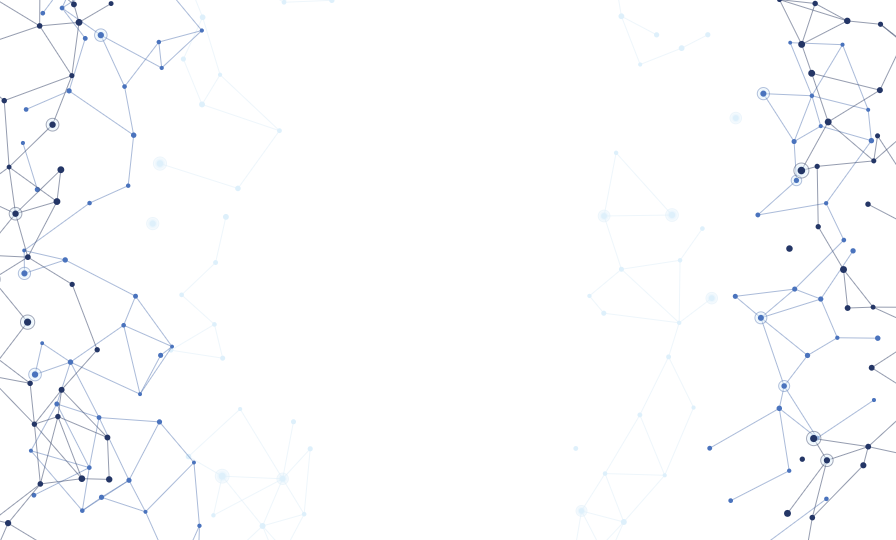
This background is drawn by a WebGL 2 fragment shader. Its source:

```glsl
#version 300 es
precision highp float;

uniform vec2 u_resolution;
out vec4 outColor;

// Lengths are in canvas heights
struct Layer {
  float cell;
  float radius;
  float lineAlpha;
  float innerShare;
  float seed;
  vec3 nodeColor;
  vec3 lineColor;
};

// Reach inward from one side, sampled from bottom to top
struct Profile {
  vec4 lower;
  vec4 upper;
};

const vec3 PAPER = vec3(1.0);
const vec3 HALO = vec3(0.87, 0.94, 0.985);
const Layer PALE = Layer(0.092, 0.0050, 0.60, 0.55, 40.0, HALO, vec3(0.87, 0.93, 0.97));
const Layer BLUE = Layer(0.088, 0.0046, 0.62, 0.12, 71.0, vec3(0.29, 0.45, 0.74), vec3(0.38, 0.50, 0.72));
const Layer NAVY = Layer(0.082, 0.0058, 0.66, -9.0, 102.0, vec3(0.14, 0.21, 0.40), vec3(0.27, 0.32, 0.45));

const Profile PALE_LEFT = Profile(vec4(0.63, 0.62, 0.48, 0.52), vec4(0.46, 0.54, 0.61, 0.62));
const Profile BLUE_LEFT = Profile(vec4(0.42, 0.36, 0.34, 0.33), vec4(0.22, 0.31, 0.39, 0.38));
const Profile NAVY_LEFT = Profile(vec4(0.21, 0.23, 0.20, 0.16), vec4(0.16, 0.17, 0.19, 0.23));
const Profile PALE_RIGHT = Profile(vec4(0.65, 0.64, 0.57, 0.60), vec4(0.62, 0.56, 0.45, 0.62));
const Profile BLUE_RIGHT = Profile(vec4(0.36, 0.41, 0.22, 0.31), vec4(0.27, 0.25, 0.30, 0.29));
const Profile NAVY_RIGHT = Profile(vec4(0.20, 0.22, 0.13, 0.22), vec4(0.20, 0.19, 0.22, 0.25));

const float LINE_HALF_WIDTH = 0.0008;
const float JITTER = 0.9;
const float PRESENCE = 0.86;
const float LINK_LENGTH = 1.7;
const float LINK_CHANCE = 0.66;
const float HUB_CHANCE = 0.14;
const float MARGIN = 0.03;

float hash(vec2 p) {
  vec3 q = fract(p.xyx * vec3(0.1031, 0.1030, 0.0973));
  q += dot(q, q.yzx + 33.33);
  return fract((q.x + q.y) * q.z);
}

// Linear interpolation through the eight samples by hat weights
float reach(Profile profile, float y) {
  vec4 t = vec4(7.0 * clamp(y, 0.0, 1.0)) - vec4(0.0, 1.0, 2.0, 3.0);
  vec4 lowWeight = max(1.0 - abs(t), 0.0);
  vec4 highWeight = max(1.0 - abs(t - 4.0), 0.0);
  return dot(lowWeight, profile.lower) + dot(highWeight, profile.upper);
}

float maxReach(Profile profile) {
  vec4 m = max(profile.lower, profile.upper);
  return max(max(m.x, m.y), max(m.z, m.w));
}

// Jittered position in cell units, and whether the node exists
vec3 makeNode(vec2 cell, vec2 seed, Layer layer, Profile profile) {
  vec2 key = cell + seed;
  vec2 pos = cell + 0.5 + JITTER * (vec2(hash(key), hash(key + 57.3)) - 0.5);
  vec2 place = pos * layer.cell;
  float limit = reach(profile, place.y);
  bool inside = place.x < limit && place.x > layer.innerShare * limit;
  return vec3(pos, inside && hash(key + 113.7) < PRESENCE ? 1.0 : 0.0);
}

float segmentDistance(vec2 p, vec2 a, vec2 b) {
  vec2 ab = b - a;
  return length(p - a - ab * clamp(dot(p - a, ab) / dot(ab, ab), 0.0, 1.0));
}

// Antialiased stroke that fades when thinner than a pixel
float stroke(float dist, float halfWidth, float pixel) {
  float edge = max(halfWidth, 0.5 * pixel) + 0.5 * pixel - dist;
  return clamp(edge / pixel, 0.0, 1.0) * min(1.0, 2.0 * halfWidth / pixel);
}

vec3 drawLayer(vec3 color, vec2 p, Layer layer, Profile profile, float side, float pixel) {
  if (p.x > maxReach(profile) + MARGIN) return color;
  vec2 seed = vec2(layer.seed, 23.0 + 68.0 * side);
  vec2 home = floor(p / layer.cell);
  vec3 nodes[9];
  for (int i = 0; i < 9; i++) {
    nodes[i] = makeNode(home + vec2(i % 3 - 1, i / 3 - 1), seed, layer, profile);
  }

  // Links between nodes of touching cells
  for (int a = 0; a < 8; a++) {
    if (nodes[a].z < 0.5) continue;
    for (int b = a + 1; b < min(a + 5, 9); b++) {
      if (abs(a % 3 - b % 3) > 1 || nodes[b].z < 0.5) continue;
      float dist = segmentDistance(p, nodes[a].xy * layer.cell, nodes[b].xy * layer.cell);
      if (dist > LINE_HALF_WIDTH + pixel) continue;
      vec2 key = floor(nodes[a].xy) * 3.0 + floor(nodes[b].xy) * 7.0 + seed;
      if (distance(nodes[a].xy, nodes[b].xy) > LINK_LENGTH || hash(key) > LINK_CHANCE) continue;
      color = mix(color, layer.lineColor, layer.lineAlpha * stroke(dist, LINE_HALF_WIDTH, pixel));
    }
  }

  // Discs, with a ring and soft halo on hubs
  for (int i = 0; i < 9; i++) {
    float dist = distance(p, nodes[i].xy * layer.cell);
    if (nodes[i].z < 0.5 || dist > MARGIN) continue;
    vec2 key = floor(nodes[i].xy) + seed;
    float hub = step(hash(key + 201.1), HUB_CHANCE);
    float radius = layer.radius * (mix(0.75, 1.1, hash(key + 307.9)) + 0.2 * hub);
    color = mix(color, HALO, 0.6 * hub * (1.0 - smoothstep(radius, 2.4 * radius, dist)));
    color = mix(color, layer.lineColor, 0.65 * hub * stroke(abs(dist - 2.0 * radius), 0.0007, pixel));
    color = mix(color, layer.nodeColor, clamp((radius - dist) / pixel + 0.5, 0.0, 1.0));
  }
  return color;
}

void main() {
  float pixel = 1.0 / u_resolution.y;
  vec2 p = gl_FragCoord.xy * pixel;
  float aspect = u_resolution.x * pixel;
  float side = step(0.5 * aspect, p.x);
  vec3 color = PAPER;
  if (side > 0.5) {
    p.x = aspect - p.x;
    color = drawLayer(color, p, PALE, PALE_RIGHT, side, pixel);
    color = drawLayer(color, p, BLUE, BLUE_RIGHT, side, pixel);
    color = drawLayer(color, p, NAVY, NAVY_RIGHT, side, pixel);
  } else {
    color = drawLayer(color, p, PALE, PALE_LEFT, side, pixel);
    color = drawLayer(color, p, BLUE, BLUE_LEFT, side, pixel);
    color = drawLayer(color, p, NAVY, NAVY_LEFT, side, pixel);
  }
  outColor = vec4(color, 1.0);
}
```
